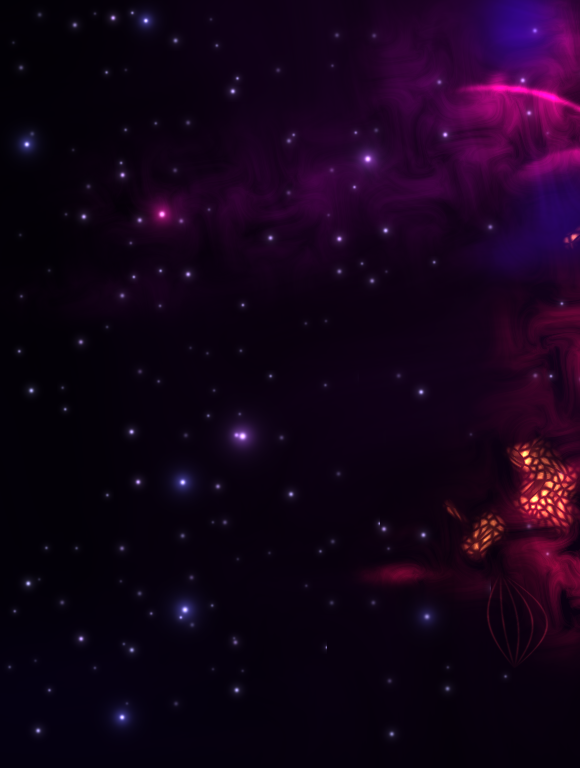
Give the GLSL for this background, as a WebGL 1 fragment shader.

```glsl
precision highp float;
// Deep-space starfield with a magenta nebula and glowing embers along the right side.
uniform vec2 u_resolution;

const vec3 MAGENTA = vec3(0.78, 0.03, 0.43);
const vec3 CRIMSON = vec3(0.62, 0.03, 0.20);
const vec3 PLUM = vec3(0.24, 0.01, 0.22);
const vec3 INDIGO = vec3(0.07, 0.01, 0.36);
const vec3 STARLIGHT = vec3(0.72, 0.72, 1.0);

vec2 hash2(vec2 p) {
  vec2 q = vec2(dot(p, vec2(127.1, 311.7)), dot(p, vec2(269.5, 183.3)));
  return fract(sin(q) * 43758.5);
}

// Soft elliptical glow
float blob(vec2 p, vec2 center, vec2 radius) {
  vec2 d = (p - center) / radius;
  return exp(-dot(d, d));
}

float ridge(float d, float width) {
  return exp(-d * d / (width * width));
}

// Warped layered sines, 0..1
float clouds(vec2 p) {
  float sum = 0.0;
  float amp = 0.5;
  for (int i = 0; i < 6; i++) {
    p = mat2(0.8, 0.6, -0.6, 0.8) * p * 1.75 + 1.7;
    p += 0.8 * sin(p.yx * 1.2 + float(i));
    sum += amp * (0.5 + 0.5 * sin(p.x) * cos(p.y));
    amp *= 0.6;
  }
  return clamp((sum - 0.3) * 1.5, 0.0, 1.0);
}

// Cellular noise: nearest and second nearest distance
vec2 cellular(vec2 p) {
  vec2 cell = floor(p);
  vec2 best = vec2(8.0);
  for (int j = -1; j <= 1; j++) {
    for (int i = -1; i <= 1; i++) {
      vec2 id = cell + vec2(float(i), float(j));
      float d = length(id + hash2(id) - p);
      best = d < best.x ? vec2(d, best.x) : vec2(best.x, min(best.y, d));
    }
  }
  return best;
}

// Scattered stars, one candidate per grid cell
vec3 starLayer(vec2 p, float scale, float density, float size) {
  vec2 id = floor(p * scale);
  vec2 place = 0.2 + 0.6 * hash2(id + scale);
  vec2 kind = hash2(id + 3.7 * scale);
  float d = length(p - (id + place) / scale);
  float power = step(kind.x, density) * (0.25 + 0.75 * kind.y * kind.y);
  float light = ridge(d, size) + 0.17 * ridge(d, size * 3.2);
  return mix(STARLIGHT, vec3(0.75, 0.45, 0.85), kind.x) * light * power;
}

// Large star: white core inside a tinted halo
vec3 beacon(vec2 p, vec2 center, float size, vec3 tint) {
  float d = length(p - center);
  return vec3(0.75, 0.7, 0.85) * ridge(d, size * 0.3)
       + tint * (0.55 * ridge(d, size) + 0.2 * ridge(d, size * 2.2));
}

void main() {
  vec2 p = gl_FragCoord.xy / u_resolution.y;
  float broad = clouds(p * 5.0);
  float fine = clouds(p * 24.0 + 4.0);
  float wisps = broad * 0.5 + fine * 0.8;

  // Dark sky, warming to the upper right
  float warmth = smoothstep(0.0, 0.65, p.x) * smoothstep(-0.3, 0.9, p.y);
  vec3 col = mix(vec3(0.012, 0.0, 0.03), vec3(0.09, 0.003, 0.12), warmth);
  col *= 0.7 + 0.5 * broad;
  col += vec3(0.012, 0.0, 0.045) * blob(p, vec2(0.05, 0.08), vec2(0.3, 0.12));

  // Faint plum patches
  float haze = blob(p, vec2(0.21, 0.735), vec2(0.09, 0.06)) * 0.8
             + blob(p, vec2(0.38, 0.74), vec2(0.10, 0.08))
             + blob(p, vec2(0.55, 0.91), vec2(0.07, 0.07))
             + blob(p, vec2(0.14, 0.62), vec2(0.12, 0.03)) * 0.4
             + blob(p, vec2(0.58, 0.78), vec2(0.10, 0.09)) * 1.1;
  col += PLUM * haze * wisps * 0.75;

  // Indigo pockets and the magenta cloud
  float blue = blob(p, vec2(0.68, 0.965), vec2(0.05, 0.06))
             + blob(p, vec2(0.73, 0.73), vec2(0.05, 0.06))
             + blob(p, vec2(0.66, 0.67), vec2(0.04, 0.03)) * 0.6;
  col += INDIGO * blue * (0.4 + 0.8 * broad);
  float cloud = blob(p, vec2(0.71, 0.84), vec2(0.09, 0.07))
              + blob(p, vec2(0.75, 0.95), vec2(0.045, 0.05)) * 0.9;
  col += MAGENTA * cloud * wisps * 0.6;

  // Sweeping bright arcs, soft on the lower side
  float upper = p.y - 0.886 + 2.1 * (p.x - 0.64) * (p.x - 0.64);
  float lower = p.y - 0.802 + 4.5 * (p.x - 0.755) * (p.x - 0.755);
  float fade = smoothstep(0.57, 0.68, p.x);
  float arcs = ridge(upper, 0.004) + 0.55 * ridge(upper, upper < 0.0 ? 0.04 : 0.007);
  arcs += 0.45 * ridge(lower, lower < 0.0 ? 0.02 : 0.005) * smoothstep(0.63, 0.75, p.x);
  arcs += 0.8 * blob(p, vec2(0.648, 0.893), vec2(0.012, 0.013));
  col += MAGENTA * arcs * fade * (0.4 + 0.6 * wisps);

  // Crimson dust
  float dust = blob(p, vec2(0.74, 0.56), vec2(0.075, 0.07)) * 0.65
             + blob(p, vec2(0.71, 0.36), vec2(0.08, 0.09)) * 0.7
             + blob(p, vec2(0.75, 0.25), vec2(0.055, 0.07)) * 0.9
             + blob(p, vec2(0.53, 0.253), vec2(0.045, 0.012)) * 0.9
             + blob(p, vec2(0.61, 0.28), vec2(0.08, 0.05)) * 0.45;
  col += CRIMSON * dust * fine * (0.5 + broad);

  // Ember clumps with cracked, incandescent texture
  vec2 warped = p + 0.006 * sin(p.yx * 95.0);
  float heat = blob(warped, vec2(0.715, 0.36), vec2(0.037, 0.048))
             + blob(warped, vec2(0.629, 0.303), vec2(0.023, 0.027))
             + blob(warped, vec2(0.687, 0.409), vec2(0.020, 0.016))
             + blob(warped, vec2(0.592, 0.334), vec2(0.010, 0.012)) * 0.6
             + blob(warped, vec2(0.748, 0.695), vec2(0.012, 0.014)) * 0.6;
  vec2 cells = cellular(warped * 95.0);
  float spark = smoothstep(0.05, 0.75, cells.y - cells.x) * (0.45 + fine);
  heat = smoothstep(0.12, 0.95, heat) * (0.22 + spark);
  col += vec3(0.95, 0.2, 0.15) * heat + vec3(0.3, 0.75, 0.25) * heat * heat * 0.7;

  // Thin strands hanging below the embers
  float t = clamp((0.255 - p.y) / 0.125, 0.0, 1.0);
  for (int i = 0; i < 5; i++) {
    float bend = float(i) * 0.019 - 0.025;
    float strand = p.x - 0.652 - 0.018 * t - bend * sin(3.14 * t);
    col += vec3(0.25, 0.05, 0.07) * ridge(strand, 0.0014) * sin(3.14 * t) * (0.4 + fine);
  }

  // Stars thin out toward the nebula
  float crowd = mix(0.5, 0.2, smoothstep(0.3, 0.7, p.x));
  col += starLayer(p, 15.0, crowd, 0.0026);
  col += starLayer(p, 27.0, crowd * 0.4, 0.0018) * 0.7;
  vec3 violet = vec3(0.45, 0.25, 0.62);
  vec3 azure = vec3(0.28, 0.28, 0.65);
  vec3 rose = vec3(0.6, 0.08, 0.38);
  col += beacon(p, vec2(0.479, 0.793), 0.011, violet);
  col += beacon(p, vec2(0.316, 0.432), 0.013, violet);
  col += beacon(p, vec2(0.238, 0.372), 0.010, azure);
  col += beacon(p, vec2(0.241, 0.206), 0.011, azure);
  col += beacon(p, vec2(0.159, 0.066), 0.009, azure);
  col += beacon(p, vec2(0.035, 0.812), 0.009, azure);
  col += beacon(p, vec2(0.190, 0.973), 0.008, azure);
  col += beacon(p, vec2(0.556, 0.197), 0.010, azure) * 0.6;
  col += beacon(p, vec2(0.211, 0.721), 0.011, rose);

  gl_FragColor = vec4(min(col, 1.0), 1.0);
}
```
